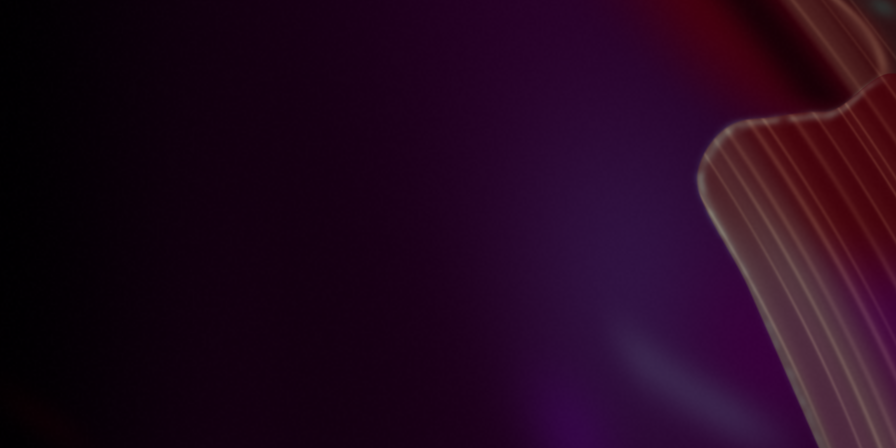
Write a Shadertoy shader that draws this background.

```glsl
// A dark plum backdrop with red, indigo and violet glows, and a streaked
// glass ribbon at the right. Glows are soft ellipses; the glass is a rounded
// distance field whose streaks follow one curved flow coordinate.
#define STREAKS 13
#define STREAK_START 1.84
#define STREAK_STEP 0.052
#define CORNER_RADIUS 0.15
#define RIM_WIDTH 0.011
#define RIM_GAIN 0.20
#define GRAIN 0.008

float hash(vec2 p) {
    vec3 q = fract(p.xyx * vec3(0.1031, 0.1030, 0.0973));
    q += dot(q, q.yzx + 33.33);
    return fract((q.x + q.y) * q.z);
}

float noise(vec2 p) {
    vec2 i = floor(p), f = fract(p);
    f = f * f * (3.0 - 2.0 * f);
    return mix(mix(hash(i), hash(i + vec2(1, 0)), f.x),
               mix(hash(i + vec2(0, 1)), hash(i + vec2(1, 1)), f.x), f.y);
}

// Soft ellipse, rotated by angle
float glow(vec2 p, vec2 center, vec2 size, float angle) {
    float c = cos(angle), s = sin(angle);
    vec2 q = mat2(c, -s, s, c) * (p - center) / size;
    return exp(-dot(q, q));
}

float line(float d, float width) {
    return exp(-d * d / (width * width));
}

// Constant along each streak of the glass
float flowCoord(vec2 p) {
    return p.x + 0.4 * p.y + 0.2 * p.y * p.y;
}

float shoulder(float x) {
    return 0.735 + 0.015 * smoothstep(1.68, 1.82, x) + 0.085 * smoothstep(1.84, 1.99, x);
}

// Lower glass body: slanted left side joined to the shoulder by a round corner
float glassDistance(vec2 p) {
    float left = 1.828 - 0.44 * p.y - 0.018 * smoothstep(0.35, 0.55, p.y)
               + 0.045 * smoothstep(0.55, 0.72, p.y);
    vec2 d = vec2((left - p.x) * 0.92, p.y - shoulder(p.x)) + CORNER_RADIUS;
    return length(max(d, 0.0)) + min(max(d.x, d.y), 0.0) - CORNER_RADIUS;
}

vec3 backdrop(vec2 p) {
    vec3 col = mix(vec3(0.004, 0.0, 0.006), vec3(0.075, 0.0, 0.065), smoothstep(-0.05, 0.6, p.x));
    col = mix(col, vec3(0.155, 0.0, 0.15), smoothstep(0.55, 1.45, p.x + 0.22 * (p.y - 0.5)));

    // Indigo haze with a slanted lower left border
    float haze = glow(p, vec2(1.43, 0.36), vec2(0.27, 0.42), 0.25);
    haze *= smoothstep(0.95, 1.32, p.x + 0.55 * p.y);
    col = mix(col, vec3(0.19, 0.075, 0.26), 0.95 * haze);

    // Red field above a diagonal, then magenta beside the glass
    float red = smoothstep(-0.12, 0.20, p.y - 1.0 + 0.85 * (p.x - 1.35)) * smoothstep(0.52, 0.83, p.y);
    col = mix(col, vec3(0.275, 0.0, 0.055), red * smoothstep(1.15, 1.6, p.x));
    col = mix(col, vec3(0.22, 0.0, 0.23), 0.9 * glow(p, vec2(1.71, 0.22), vec2(0.17, 0.25), 0.3));

    // Pale beam at the bottom and a violet edge below it
    float bend = p.y - 0.12 + 0.62 * (p.x - 1.55) - 0.5 * pow(p.x - 1.55, 2.0);
    float beam = line(bend, 0.065) * smoothstep(1.32, 1.45, p.x) * (1.0 - smoothstep(1.6, 1.84, p.x));
    col = mix(col, vec3(0.24, 0.17, 0.32), 0.75 * beam);
    col += vec3(0.05, 0.0, 0.10) * glow(p, vec2(1.28, 0.02), vec2(0.09, 0.16), 0.5);

    // Shadow left of the upper ribbon, and a faint ember in the corner
    float shade = line(flowCoord(p) - 2.27, 0.075) * smoothstep(0.71, 0.80, p.y);
    col = mix(col, vec3(0.07, 0.0, 0.02), 0.85 * shade);
    return col + vec3(0.03, 0.0, 0.0) * glow(p, vec2(0.1, 0.06), vec2(0.13, 0.04), -0.6);
}

// Narrow bright lines at jittered flow positions
float streaks(float s, float y) {
    float sum = 0.0;
    for (int i = 0; i < STREAKS; i++) {
        float k = float(i);
        float at = STREAK_START + STREAK_STEP * (k + 0.7 * hash(vec2(k, 3.0)));
        float width = mix(0.004, 0.009, hash(vec2(k, 8.0)));
        float fade = 0.45 + 0.55 * noise(vec2(k * 7.0, y * 4.0));
        sum += fade * (line(s - at, width) + 0.3 * line(s - at - 0.012, 0.016));
    }
    return sum;
}

void mainImage(out vec4 fragColor, in vec2 fragCoord) {
    vec2 p = fragCoord / iResolution.y;
    p.x *= 2.0 * iResolution.y / iResolution.x;
    float px = 1.5 / iResolution.y;
    vec3 col = backdrop(p);
    float s = flowCoord(p);
    float lines = streaks(s, p.y);
    float bands = noise(vec2(s * 32.0, p.y * 1.5));

    // Upper ribbon, bounded by a curved right side
    float side = p.x - 1.97 + 4.0 * pow(p.y - 0.84, 2.0);
    float upper = smoothstep(-0.01, 0.02, s - 2.34) * smoothstep(-px, px, p.y - shoulder(p.x));
    vec3 ribbon = mix(vec3(0.20, 0.02, 0.04), vec3(0.31, 0.15, 0.14), bands);
    ribbon = mix(ribbon, vec3(0.17, 0.07, 0.08), smoothstep(0.0, 0.05, side));
    ribbon += vec3(0.17, 0.17, 0.12) * (0.6 * lines + 0.7 * line(side, 0.012));
    col = mix(col, ribbon, 0.9 * upper);

    // Lower body: red at the top right, violet below it, grey by the left side
    float d = glassDistance(p);
    vec3 body = mix(vec3(0.26, 0.01, 0.23), vec3(0.27, 0.015, 0.045), smoothstep(0.27, 0.52, p.y));
    float grey = (1.0 - smoothstep(1.95, 2.13, s)) * (0.65 + 0.35 * bands);
    body = mix(body, vec3(0.33, 0.24, 0.25), grey * mix(1.0, 0.55, smoothstep(0.35, 0.65, p.y)));
    body += vec3(0.14, 0.15, 0.10) * lines * 0.8;
    col = mix(col, body, 0.95 * smoothstep(px, -px, d));

    // Mottled teal rim, strongest around the corner
    float rim = line(d + 0.008, RIM_WIDTH) * (0.35 + 0.9 * noise(p * 48.0));
    rim *= mix(0.4, 1.0, smoothstep(0.36, 0.55, p.y)) * (1.0 - smoothstep(1.92, 2.0, p.x));
    col += RIM_GAIN * rim * vec3(0.5, 1.0, 0.85);
    col += vec3(0.0, 0.12, 0.10) * glow(p, vec2(1.97, 0.985), vec2(0.035, 0.02), -0.5);

    col += GRAIN * (noise(p * 190.0) - 0.5);
    fragColor = vec4(clamp(col, 0.0, 1.0), 1.0);
}
```
